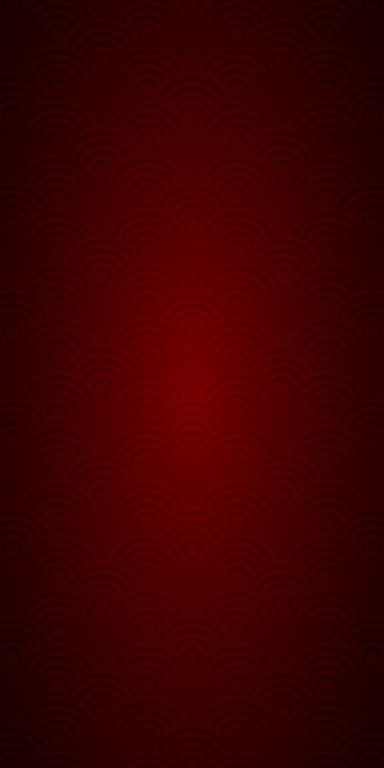
Give the GLSL for this pattern, as a Shadertoy shader.

```glsl
// Lengths are in canvas widths
const float SPACING = 0.2344;             // between scales in one row
const float ROW_STEP = 0.0706;            // between rows
const float RADIUS = 0.1168;              // of one scale
const vec2 ANCHOR = vec2(0.5, 1.133);     // centre of one ringed scale

// Ring sizes are in scale radii
const float RING_PERIOD = 0.21;
const float RING_OFFSET = 0.095;          // radius of the innermost ring
const float RING_HALF_WIDTH = 0.054;
const float RING_SOFTNESS = 0.018;

const float RING_LIFT = 0.022;
const float GAP_DROP = -0.028;

// Background glow: quadratic falloff of red from the centre
const vec2 GLOW_CENTRE = vec2(0.5, 0.495);
const vec2 GLOW_STRETCH = vec2(2.12, 1.9);
const vec3 GLOW_FALLOFF = vec3(0.465, -0.35, 0.065);

// Brightness offset of concentric rings at distance d, in scale radii
float ringRelief(float d, float pixel) {
    float cell = (d - RING_OFFSET) / RING_PERIOD;
    float toRing = abs(cell - round(cell)) * RING_PERIOD;
    float soft = max(RING_SOFTNESS, pixel);
    float ring = 1.0 - smoothstep(-soft, soft, toRing - RING_HALF_WIDTH);
    return mix(GAP_DROP, RING_LIFT, ring);
}

// Overlapping scales, painted from the upper rows down
float scaleRelief(vec2 p, float pixel) {
    float baseRow = floor(p.y / ROW_STEP);
    float relief = 0.0;
    for (int i = 3; i >= -1; i--) {
        float row = baseRow + float(i);
        float oddRow = mod(row, 2.0);
        float x = p.x / SPACING - 0.5 * oddRow;
        float column = round(x);
        vec2 offset = vec2((x - column) * SPACING, p.y - row * ROW_STEP);
        float d = length(offset) / RADIUS;

        // Every other scale in the even rows is plain
        float plain = (1.0 - oddRow) * mod(column + floor(row * 0.5), 2.0);
        float scale = ringRelief(d, pixel) * (1.0 - plain);
        float cover = 1.0 - smoothstep(-pixel, pixel, d - 1.0);
        relief = mix(relief, scale, cover);
    }
    return relief;
}

float glow(vec2 uv) {
    float d = length((uv - GLOW_CENTRE) * GLOW_STRETCH);
    return dot(GLOW_FALLOFF, vec3(1.0, d, d * d));
}

void mainImage(out vec4 fragColor, in vec2 fragCoord) {
    vec2 p = fragCoord / iResolution.x - ANCHOR;
    float pixel = 1.0 / (iResolution.x * RADIUS);
    float red = glow(fragCoord / iResolution.xy) + scaleRelief(p, pixel);
    fragColor = vec4(max(red, 0.0), 0.0, 0.0, 1.0);
}
```
